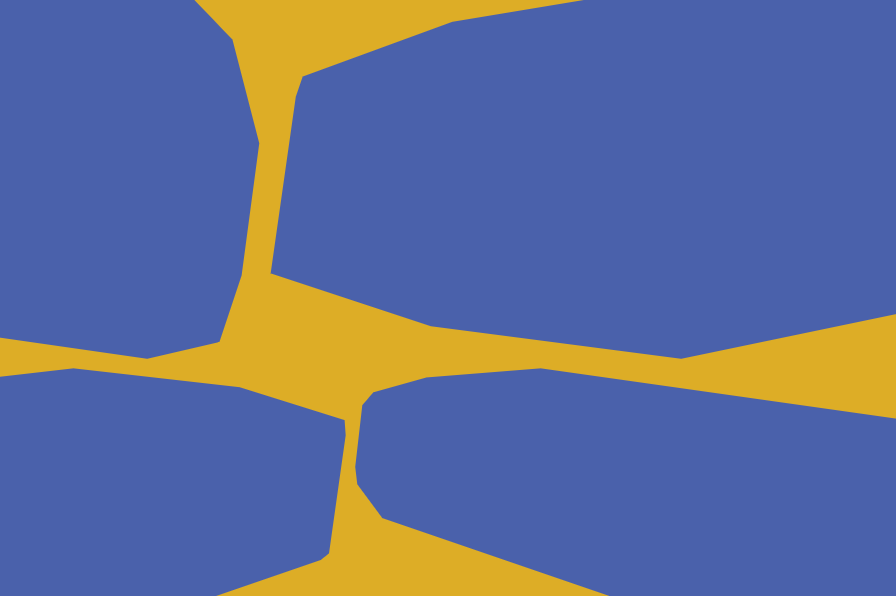
Write a Shadertoy shader that draws this pattern.

```glsl
// Large blue paving slabs with thin golden joints that widen at the corners.
// Each slab is a convex polygon cut from its own brick cell by half-planes:
// every side touches the cell at one point and bends away from it in two steps.

// Evenly spread value in 0..1 for one side of one slab
float sideRandom(vec2 cell, float side) {
    return fract(0.92 + 0.55 * cell.x + 0.58 * cell.y + 0.46 * side
                 - 0.165 * cell.x * cell.y * side);
}

// Signed height above the line through (0, offset) with the given slope
float aboveLine(vec2 q, float slope, float offset) {
    return (q.y - slope * q.x - offset) / sqrt(1.0 + slope * slope);
}

// Distance to the slab's edge, positive inside; q is relative to the cell centre
float slabDistance(vec2 q, vec2 halfSize, vec2 cell) {
    float inside = 1.0;
    for (float side = 0.0; side < 4.0; side++) {
        float rnd = sideRandom(cell, side);
        float depth = q.y + halfSize.y;
        float touch = 0.8 * halfSize.x * (2.0 * rnd - 1.0);

        // Two chains of edges, one to each side of the touching point
        for (float dir = -1.0; dir < 2.0; dir += 2.0) {
            float run = halfSize.x - dir * touch;
            float slope = 0.26 * fract(rnd + 0.15 + 0.15 * dir) * halfSize.x / run;
            vec2 local = vec2(dir * (q.x - touch), depth);
            inside = min(inside, aboveLine(local, slope, 0.008));
            inside = min(inside, aboveLine(local, slope + 0.2, 0.008 - 0.12 * run));
        }

        // Slanted cut across the corner that ends this side
        vec2 corner = vec2(halfSize.x - q.x, depth);
        inside = min(inside, aboveLine(corner, -mix(0.5, 1.3, rnd), mix(0.32, 0.05, rnd)));

        // Turn the next side to the bottom
        q = vec2(q.y, -q.x);
        halfSize = halfSize.yx;
    }
    return inside;
}

void mainImage(out vec4 fragColor, in vec2 fragCoord) {
    vec2 p = fragCoord / iResolution.y;

    // Two rows of unequal height, with their upright joints staggered
    float row = step(0.39, p.y);
    float bottom = mix(-0.12, 0.39, row);
    float top = mix(0.39, 1.05, row);
    float joint = mix(0.588, 0.443, row);
    float width = 1.4;
    float column = floor((p.x - joint) / width);

    vec2 centre = vec2(joint + (column + 0.5) * width, 0.5 * (bottom + top));
    vec2 halfSize = 0.5 * vec2(width, top - bottom);
    float inside = slabDistance(p - centre, halfSize, vec2(column, row));

    // Flat colours with an edge one pixel soft
    vec3 gold = vec3(0.867, 0.678, 0.149);
    vec3 blue = vec3(0.29, 0.38, 0.67);
    float cover = clamp(inside * iResolution.y + 0.5, 0.0, 1.0);
    fragColor = vec4(mix(gold, blue, cover), 1.0);
}
```
